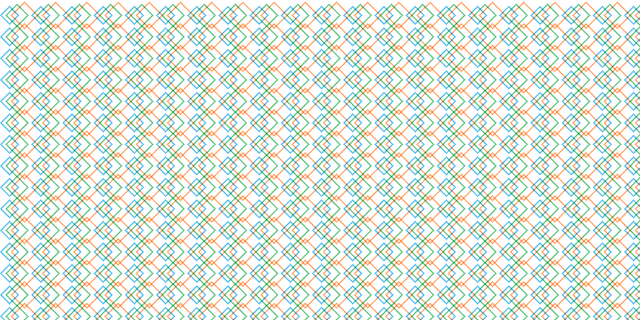
Give the GLSL for this pattern, as a Shadertoy shader.

```glsl
const vec3 PAPER = vec3(1.0);
const vec3 BLUE = vec3(0.13, 0.67, 0.93);
const vec3 GREEN = vec3(0.19, 0.70, 0.36);
const vec3 ORANGE = vec3(1.0, 0.55, 0.25);

// Lengths are fractions of the canvas height
const vec2 PERIOD = vec2(0.0975, 0.0672);
const vec2 FIRST_CENTER = vec2(0.0300, 0.0480);
const float CENTER_STEP = 0.0233;
const float SMALLEST_RADIUS = 0.0273;
const float RADIUS_STEP = 0.0066;
const float LINE_WIDTH = 0.0031;

// Signed distance to a square standing on its corner
float diamondDistance(vec2 p, float radius) {
    return (abs(p.x) + abs(p.y) - radius) * 0.70710678;
}

// Share of a pixel covered by a line, also for lines thinner than a pixel
float lineCoverage(float dist, float width, float pixel) {
    float upper = min(dist + 0.5 * pixel, 0.5 * width);
    float lower = max(dist - 0.5 * pixel, -0.5 * width);
    return clamp((upper - lower) / pixel, 0.0, 1.0);
}

// One colour of diamonds, with neighbouring rows overlapping at their tips
vec3 diamondLayer(vec2 p, vec2 center, float radius, vec3 ink, float pixel) {
    vec3 tint = vec3(1.0);
    vec2 nearest = round((p - center) / PERIOD);
    for (int row = -1; row <= 1; row++) {
        vec2 cell = nearest + vec2(0.0, float(row));
        // The grid begins at the top left corner
        if (min(cell.x, cell.y) < 0.0) continue;
        float dist = diamondDistance(p - center - cell * PERIOD, radius);
        tint *= mix(vec3(1.0), ink, lineCoverage(dist, LINE_WIDTH, pixel));
    }
    return tint;
}

void mainImage(out vec4 fragColor, in vec2 fragCoord) {
    float pixel = 1.0 / iResolution.y;
    vec2 p = vec2(fragCoord.x, iResolution.y - fragCoord.y) * pixel;
    vec3 color = PAPER;

    // Growing diamonds, each shifted to the right, multiplied like inks
    for (int layer = 0; layer < 3; layer++) {
        float index = float(layer);
        vec3 ink = layer == 0 ? BLUE : (layer == 1 ? GREEN : ORANGE);
        vec2 center = FIRST_CENTER + vec2(CENTER_STEP * index, 0.0);
        float radius = SMALLEST_RADIUS + RADIUS_STEP * index;
        color *= diamondLayer(p, center, radius, ink, 1.2 * pixel);
    }
    fragColor = vec4(color, 1.0);
}
```
